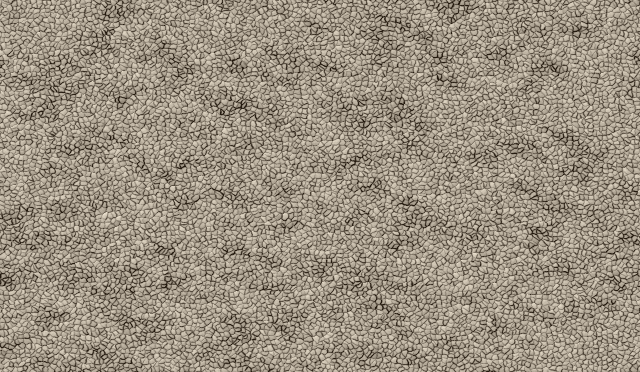
Reproduce this texture procedurally as a Shadertoy shader.

```glsl
// Dry, pebbled ground: small rough grains parted by broken dark cracks, with
// faint darker patches lying in loose rows. Grains and patches are both
// cellular noise, bent by layered sines and lit from the upper left.

vec2 hash2(vec2 p) {
    vec2 q = vec2(dot(p, vec2(127.1, 311.7)), dot(p, vec2(269.5, 183.3)));
    return fract(sin(q) * 43758.55);
}

// Cell site, jittered inside its unit square
vec2 site(vec2 cell) {
    return cell + 0.5 + 0.96 * (hash2(cell) - 0.5);
}

// Returns the offset to the nearest site; also gives its cell
vec2 nearestSite(vec2 p, out vec2 nearestCell) {
    vec2 base = floor(p), toSite = vec2(8.0);
    nearestCell = base;
    for (int y = -1; y <= 1; y++)
    for (int x = -1; x <= 1; x++) {
        vec2 cell = base + vec2(x, y);
        vec2 d = site(cell) - p;
        if (dot(d, d) < dot(toSite, toSite)) {
            toSite = d;
            nearestCell = cell;
        }
    }
    return toSite;
}

// Distance to the cell border; also gives its outward normal and neighbour
float borderDistance(vec2 p, vec2 ownCell, vec2 toSite, out vec2 normal, out vec2 neighbour) {
    float border = 8.0;
    for (int y = -2; y <= 2; y++)
    for (int x = -2; x <= 2; x++) {
        if (x == 0 && y == 0) continue;
        vec2 cell = ownCell + vec2(x, y);
        vec2 d = site(cell) - p;
        vec2 n = normalize(d - toSite);
        float distanceHere = dot(0.5 * (toSite + d), n);
        if (distanceHere < border) {
            border = distanceHere;
            normal = n;
            neighbour = cell;
        }
    }
    return border;
}

// Wide, low patches of varying strength, 0 to 1
float darkPatches(vec2 uv) {
    vec2 p = uv * vec2(9.0, 17.0);
    p += 0.2 * sin(p.yx * vec2(2.3, 1.7) + vec2(0.4, 2.1));
    p += 0.13 * sin(p.yx * vec2(7.1, 9.3));
    vec2 cell;
    float d = length(nearestSite(p, cell));
    float strength = smoothstep(0.1, 0.9, hash2(cell + 31.0).x);
    return strength * (1.0 - smoothstep(0.1, 0.65, d));
}

// Brightness of the grains: 0 is deep shade, 1 is a lit top
float grainTone(vec2 uv, float patchAmount) {
    vec2 p = uv * vec2(74.0, 82.0);
    p += 0.25 * sin(p.yx * vec2(0.83, 0.71) + sin(p * 0.37));
    p += 0.07 * sin(p.yx * vec2(5.3, 4.7) + 2.0 * sin(p * 1.3));
    vec2 cell, neighbour, normal;
    vec2 toSite = nearestSite(p, cell);
    float border = borderDistance(p, cell, toSite, normal, neighbour);
    vec2 random = hash2(cell + 57.0);

    // Both sides of a crack share its depth, so some cracks fade away
    float depth = mix(0.2, 1.0, hash2(cell + neighbour + 11.0).x);
    depth *= 0.95 + 0.4 * patchAmount;
    vec2 toLight = vec2(-0.45, 0.89);
    float rim = 0.32 * dot(normal, toLight);
    float edge = 1.0 - smoothstep(0.0, 0.25, border);
    float slope = 0.24 * dot(-toSite, toLight);
    float top = 0.84 + slope + 0.2 * (random.x - 0.5) - 0.13 * patchAmount;
    return top - edge * (depth - rim);
}

void mainImage(out vec4 fragColor, in vec2 fragCoord) {
    vec2 uv = fragCoord / iResolution.y;
    float patchAmount = darkPatches(uv);

    // Average four samples to smooth the cracks
    float tone = 0.0;
    for (int i = 0; i < 4; i++) {
        vec2 shift = (vec2(i % 2, i / 2) - 0.5) * 0.5 / iResolution.y;
        tone += 0.25 * grainTone(uv + shift, patchAmount);
    }

    // Fine dust from crossed sines
    tone += 0.05 * sin(uv.x * 410.0 + 3.0 * sin(uv.y * 290.0))
                 * sin(uv.y * 370.0 + 2.0 * sin(uv.x * 230.0));

    vec3 shade = vec3(0.32, 0.28, 0.23);
    vec3 sand = vec3(0.84, 0.80, 0.73);
    vec3 color = mix(shade, sand, clamp(tone, -0.35, 1.15));
    fragColor = vec4(color, 1.0);
}
```
